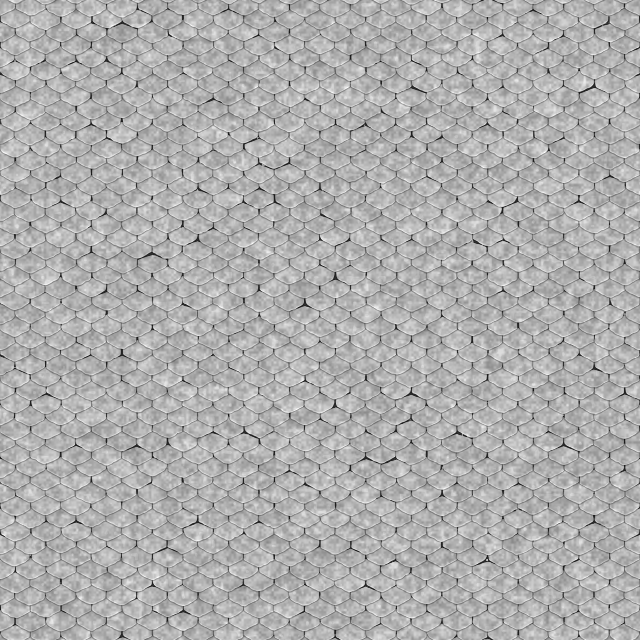
Write a WebGL 1 fragment shader that draws this texture.

```glsl
precision highp float;
// Weathered grey roof of overlapping pointed scales with dark chipped gaps; tiles seamlessly.

#define COLUMNS 21.0      // scales across
#define ROWS 50.0         // staggered rows, must be even
#define ROW_HEIGHT 0.42   // row spacing in scale widths
#define SLOPE 0.56        // steepness of the pointed lower edge
#define JITTER 0.035      // placement variation in scale widths
#define RIM_WIDTH 0.035   // bright lower edge
#define SHADOW_WIDTH 0.055
#define STONE 0.705
#define GAP 0.19
#define MOTTLE 0.15       // strength of the surface grain

uniform vec2 u_resolution;

float hash(vec2 p) {
  vec3 q = fract(p.xyx * 0.1031);
  q += dot(q, q.yzx + 33.33);
  return fract((q.x + q.y) * q.z);
}

// Value noise over the unit square that wraps after "cells" lattice steps.
float noise(vec2 uv, float cells) {
  vec2 p = uv * cells;
  vec2 i = floor(p);
  vec2 f = fract(p);
  f = f * f * (3.0 - 2.0 * f);
  vec2 a = mod(i, cells);
  vec2 b = mod(i + 1.0, cells);
  return mix(mix(hash(a + cells), hash(vec2(b.x, a.y) + cells), f.x),
             mix(hash(vec2(a.x, b.y) + cells), hash(b + cells), f.x), f.y);
}

// Maximum with a rounded corner.
float smoothMax(float a, float b, float radius) {
  float h = max(radius - abs(a - b), 0.0) / radius;
  return max(a, b) + h * h * radius * 0.25;
}

// Signed distance to the rounded V of a scale's lower edge.
float lowerEdge(vec2 q) {
  float roundedX = sqrt(q.x * q.x + 0.008);
  return (SLOPE * roundedX - q.y - 0.375) / length(vec2(SLOPE, 1.0));
}

void main() {
  vec2 uv = gl_FragCoord.xy / u_resolution;
  vec2 grid = uv * vec2(COLUMNS, ROWS);
  float aa = 0.6 * COLUMNS / min(u_resolution.x, u_resolution.y);

  // Surface grain shared by all scales
  float coarse = noise(uv, 110.0);
  float fine = noise(uv, 256.0);
  float grain = MOTTLE * (coarse - 0.5) + MOTTLE * (fine - 0.5);
  grain += 0.07 * smoothstep(0.7, 0.9, noise(uv, 150.0));
  float roughness = (noise(uv, 180.0) - 0.5) * 0.03;

  // Dark gaps holding a few pale crumbs
  float crumbs = smoothstep(0.68, 0.82, fine) * smoothstep(0.5, 0.7, noise(uv, 40.0));
  float tone = mix(GAP, 0.8, crumbs);

  // Paint rows upward so each one overlaps the row below it
  for (int j = -1; j <= 1; j++) {
    float row = floor(grid.y) + float(j);
    float stagger = 0.5 * mod(row, 2.0);
    for (int i = -1; i <= 1; i++) {
      float column = floor(grid.x - stagger) + float(i);
      vec2 id = mod(vec2(column, row), vec2(COLUMNS, ROWS));
      float shade = hash(id + 7.0);
      float chip = hash(id + 71.0);
      vec2 shift = vec2(hash(id + 131.0), hash(id + 197.0)) - 0.5;

      vec2 q = grid - vec2(column + stagger, row) - 0.5;
      q.y *= ROW_HEIGHT;
      q -= 2.0 * JITTER * shift * vec2(0.6, 1.0);

      // Outline: pointed foot, short sides, worn top
      float foot = lowerEdge(q) + roughness;
      float side = abs(q.x) - 0.495 + roughness;
      float top = q.y + 0.35 * abs(q.x) - mix(0.40, 0.28, chip * chip) + roughness;
      float d = smoothMax(foot, side, mix(0.05, 0.18, shade * chip));
      d = smoothMax(d, top, 0.04);

      // Contact shadow on whatever lies beneath
      tone *= 1.0 - 0.34 * (1.0 - smoothstep(0.0, SHADOW_WIDTH, d));

      // Face: individual tint, shaded top and bright rim
      float face = STONE + grain + 0.05 * (shade - 0.5);
      face -= 0.045 * smoothstep(0.0, 0.35, q.y);
      face += 0.11 * smoothstep(-RIM_WIDTH - aa, -0.3 * RIM_WIDTH, foot);
      face -= 0.12 * smoothstep(-0.03, 0.0, side) * step(foot, -0.03);
      tone = mix(tone, face, 1.0 - smoothstep(-aa, aa, d));
    }
  }

  gl_FragColor = vec4(vec3(clamp(tone, 0.0, 1.0)), 1.0);
}
```
